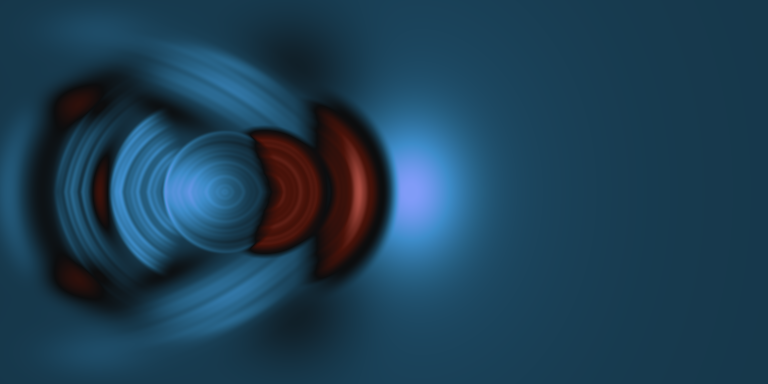
A Shadertoy shader for this background:

```glsl
// Mirrored wave field: a blue glow ahead of red crescents, a lit disc and nested streaked arcs.

// Layout, in canvas heights; y is measured from the middle line
const vec2 GLOW_POS = vec2(1.07, 0.0);
const vec2 FRONT_POS = vec2(0.747, 0.0);
const float FRONT_RADIUS = 0.25;
const vec2 RIDGE_POS = vec2(0.667, 0.0);
const float RIDGE_RADIUS = 0.27;
const vec2 MOON_POS = vec2(0.69, 0.0);
const vec2 DISC_POS = vec2(0.586, 0.0);
const float DISC_RADIUS = 0.165;
const vec2 ARC_POS = vec2(0.53, 0.0);
const vec2 SHELL_POS = vec2(0.42, 0.0);
const vec2 WING_POS = vec2(0.60, 0.265);
const vec2 WING_DIR = vec2(0.926, -0.379);
const float BASE_LEVEL = 0.27;

// Palette of the signed field: red below zero, blue above
const vec3 BLACK = vec3(0.045, 0.050, 0.055);
const vec3 TEAL = vec3(0.09, 0.23, 0.31);
const vec3 STEEL = vec3(0.15, 0.38, 0.52);
const vec3 AZURE = vec3(0.24, 0.55, 0.79);
const vec3 VIOLET = vec3(0.50, 0.61, 0.97);
const vec3 RUST = vec3(0.28, 0.07, 0.035);
const vec3 ROSE = vec3(0.72, 0.33, 0.29);

float bell(float x, float width) {
    return exp(-x * x / (width * width));
}

float blob(vec2 p, vec2 center, vec2 size) {
    vec2 d = (p - center) / size;
    return exp(-dot(d, d));
}

// Fine layered waves, about -1 to 1
float streaks(float r) {
    return 0.5 * sin(r * 150.0) + 0.3 * sin(r * 263.0 + 1.0) + 0.2 * sin(r * 437.0 + 2.0);
}

vec3 palette(float v) {
    vec3 blue = mix(BLACK, TEAL, clamp(v / 0.3, 0.0, 1.0));
    blue = mix(blue, STEEL, clamp((v - 0.3) / 0.2, 0.0, 1.0));
    blue = mix(blue, AZURE, clamp((v - 0.5) / 0.25, 0.0, 1.0));
    blue = mix(blue, VIOLET, clamp((v - 0.75) / 0.25, 0.0, 1.0));
    vec3 red = mix(BLACK, RUST, clamp(-v / 0.4, 0.0, 1.0));
    red = mix(red, ROSE, clamp((-v - 0.4) / 0.6, 0.0, 1.0));
    return v > 0.0 ? blue : red;
}

// Wide glow, side shadow and outer shell
float backdrop(vec2 p) {
    float d = length((p - GLOW_POS) * vec2(1.0, 0.8));
    float v = BASE_LEVEL + 0.55 * bell(d, 0.141) + 0.2 * exp(-d / 0.35);
    v = mix(v, 0.08, 0.9 * blob(p, vec2(0.76, 0.31), vec2(0.15, 0.14)));
    v += 0.1 * blob(p, vec2(0.25, 0.42), vec2(0.14, 0.06));

    float shell = length(p - SHELL_POS);
    float leftSide = smoothstep(0.48, 0.28, p.x);
    v += 0.2 * bell(shell - 0.39, 0.045) * leftSide * bell(p.y, 0.22);
    v = mix(v, 0.02, 0.95 * bell(shell - 0.31, 0.05) * leftSide);
    return mix(v, -0.24, blob(p, vec2(0.22, 0.225), vec2(0.085, 0.05)));
}

// Slanted wing and the dark band below it
float wing(float v, vec2 p) {
    vec2 q = p - WING_POS;
    float along = dot(q, WING_DIR);
    float across = dot(q, vec2(-WING_DIR.y, WING_DIR.x)) + 0.5 * along * along;
    float level = 0.6 + 0.09 * streaks(across * 0.7 + 0.1 * along);
    v = mix(v, level, 0.95 * bell(along, 0.2) * bell(across, 0.075));
    v += 0.13 * bell(across - 0.065, 0.018) * bell(along + 0.04, 0.17);

    vec2 b = p - vec2(0.43, 0.215);
    float bandAlong = dot(b, vec2(0.92, -0.39));
    float bandAcross = dot(b, vec2(0.39, 0.92));
    return mix(v, 0.0, 0.95 * bell(bandAlong, 0.15) * bell(bandAcross, 0.038));
}

// Nested arcs on the left
float arcs(float v, vec2 p) {
    float r = length(p - ARC_POS);
    float facing = smoothstep(0.35, 0.8, (ARC_POS.x - p.x) / max(r, 0.001));
    float grain = streaks(r + 0.12 * p.y);
    float outer = smoothstep(0.40, 0.36, r) * smoothstep(0.26, 0.31, r);
    v = mix(v, 0.42 + 0.18 * grain, outer * facing * bell(p.y, 0.19));
    v = mix(v, -0.32, bell(r - 0.27, 0.023) * facing * bell(p.y, 0.11));
    float inner = smoothstep(0.25, 0.235, r) * smoothstep(0.06, 0.12, r);
    float level = 0.57 + 0.16 * grain + 0.16 * bell(r - 0.228, 0.014);
    return mix(v, level, inner * facing);
}

// Inner red crescent with the lit disc in front
float moonAndDisc(float v, vec2 p) {
    float moon = length(p - MOON_POS) - DISC_RADIUS;
    float level = -0.43 * smoothstep(0.0, -0.035, moon) * (1.0 + 0.2 * streaks(moon));
    v = mix(v, level, smoothstep(0.012, -0.008, moon) * smoothstep(0.60, 0.67, p.x));

    float disc = length(p - DISC_POS) - DISC_RADIUS;
    float lit = 0.13 + 0.72 * blob(p, vec2(0.485, 0.0), vec2(0.14, 0.12));
    lit += 0.05 * streaks(disc + 0.2 * p.y) + 0.2 * bell(disc + 0.008, 0.008);
    float cover = smoothstep(0.0, -0.012, disc) * smoothstep(0.75, 0.68, p.x + 0.35 * p.y);
    return mix(v, lit, cover);
}

// Leading red crescent with its bright ridge and dark rim
float frontCrescent(float v, vec2 p) {
    float front = length(p - FRONT_POS) - FRONT_RADIUS;
    v *= mix(1.0, smoothstep(0.0, 0.05, abs(front)), smoothstep(0.78, 0.9, p.x));
    float ridge = length(p - RIDGE_POS) - RIDGE_RADIUS;
    float level = -0.32 * smoothstep(0.0, -0.03, front) * smoothstep(-0.16, -0.10, front);
    level *= (1.0 + 0.2 * streaks(front)) * bell(p.y, 0.22);
    level -= 0.62 * bell(ridge, 0.018) * bell(p.y, 0.14);
    float cover = smoothstep(0.005, -0.01, front) * smoothstep(-0.17, -0.12, front);
    return mix(v, level, cover * smoothstep(0.76, 0.87, p.x));
}

void mainImage(out vec4 fragColor, in vec2 fragCoord) {
    vec2 p = fragCoord / iResolution.y;
    p = vec2(p.x * 2.0 * iResolution.y / iResolution.x, abs(p.y - 0.5));
    float v = wing(backdrop(p), p);
    v = moonAndDisc(arcs(v, p), p);
    fragColor = vec4(palette(frontCrescent(v, p)), 1.0);
}
```
